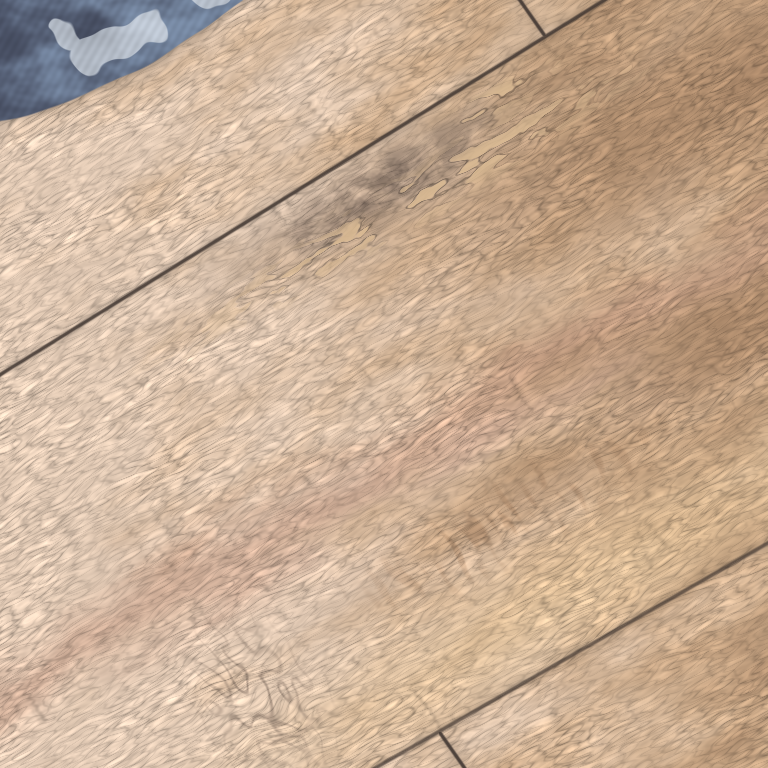
Reproduce this texture procedurally as a Shadertoy shader.

```glsl
// Diagonal worn wood planks with dark joints, and a fold of blue cloth in the top left corner.

const vec3 PALE_WOOD  = vec3(0.85, 0.76, 0.68);
const vec3 TAN_WOOD   = vec3(0.77, 0.645, 0.52);
const vec3 BROWN_WOOD = vec3(0.60, 0.47, 0.36);
const vec3 RED_WOOD   = vec3(0.71, 0.56, 0.48);
const vec3 GOLD_WOOD  = vec3(0.83, 0.71, 0.56);
const vec3 GREY_STAIN = vec3(0.50, 0.43, 0.38);
const vec3 JOINT_DARK = vec3(0.26, 0.22, 0.20);
const vec3 CLOTH_DARK = vec3(0.29, 0.32, 0.40);
const vec3 CLOTH_BLUE = vec3(0.46, 0.53, 0.63);
const vec3 CLOTH_PALE = vec3(0.74, 0.77, 0.81);

const vec2  LOWER_SEAM = vec2(-0.280, 0.573);  // height at x = 0, slope
const vec2  UPPER_SEAM = vec2(0.512, 0.620);
const vec2  GRAIN_DIR  = vec2(0.820, 0.573);
const float PLANK_WIDTH  = 0.69;
const float PLANK_LENGTH = 3.0;
const float SEAM_HALF_WIDTH = 0.0021;
const vec2  GRAIN_FREQ = vec2(24.0, 112.0);
const vec2  FIBRE_FREQ = vec2(62.0, 215.0);
const float GRAIN_DEPTH = 0.21;

vec2 hash2(vec2 p) {
    vec3 h = fract(p.xyx * vec3(0.1031, 0.1030, 0.0973));
    h += dot(h, h.yzx + 33.33);
    return fract((h.xx + h.yz) * h.zy);
}

// Gradient noise, about -0.7 to 0.7
float noise(vec2 p) {
    vec2 i = floor(p), f = fract(p);
    vec2 w = f * f * f * (f * (f * 6.0 - 15.0) + 10.0);
    float corner[4];
    for (int k = 0; k < 4; k++) {
        vec2 o = vec2(k & 1, k >> 1);
        float a = 6.2832 * hash2(i + o).x;
        corner[k] = dot(vec2(cos(a), sin(a)), f - o);
    }
    return mix(mix(corner[0], corner[1], w.x), mix(corner[2], corner[3], w.x), w.y);
}

float fbm(vec2 p) {
    float sum = 0.0, amp = 0.6;
    for (int k = 0; k < 4; k++) {
        sum += amp * noise(p);
        p = p * 2.03 + 17.3;
        amp *= 0.55;
    }
    return sum;
}

// Soft elliptical spot
float spot(vec2 q, vec2 center, vec2 radius) {
    vec2 d = (q - center) / radius;
    return exp(-dot(d, d));
}

float capsule(vec2 p, vec2 a, vec2 b, float r) {
    vec2 d = b - a;
    return length(p - a - d * clamp(dot(p - a, d) / dot(d, d), 0.0, 1.0)) - r;
}

// Thin dark grooves, each with a lit lower lip, over fine fibres
float grain(vec2 s) {
    float n = noise(s * GRAIN_FREQ);
    float m = noise(s * GRAIN_FREQ * vec2(1.3, 1.45) + 31.0);
    float grooves = smoothstep(0.13, 0.0, abs(n)) + 0.8 * smoothstep(0.13, 0.0, abs(m));
    float lip = smoothstep(0.14, 0.30, n) + smoothstep(0.14, 0.30, m);
    return 0.22 + 0.30 * lip - 0.52 * grooves + 0.55 * noise(s * FIBRE_FREQ);
}

// q.x runs along the plank, q.y across it from 0 to 1
vec3 wood(vec2 p, vec2 q, float row) {
    vec2 s = vec2(q.x, q.y * PLANK_WIDTH) + row * vec2(7.3, 3.1);
    float middle = step(abs(row), 0.5);
    float knot = middle * spot(q, vec2(0.33, 0.22), vec2(0.06, 0.13));
    s += 0.010 * vec2(noise(s * 22.0), (0.4 + 1.5 * knot) * noise(s * 19.0 + 40.0));

    // Broad tone, paler toward the left where light glances off
    float cloud = fbm(s * vec2(4.0, 11.0));
    float sheen = 0.80 - 0.62 * p.x - 0.16 * p.y + 0.50 * cloud;
    vec3 color = mix(TAN_WOOD, PALE_WOOD, smoothstep(0.08, 0.68, sheen));
    color = mix(color, BROWN_WOOD, 0.75 * smoothstep(0.30, -0.20, sheen));

    // Stains and bands of the middle plank
    float band = exp(-pow((q.y - 0.47 + 0.12 * cloud) / 0.065, 2.0));
    color = mix(color, RED_WOOD, 0.55 * middle * band);
    color = mix(color, GOLD_WOOD, 0.75 * middle * spot(q, vec2(0.75, 0.10), vec2(0.42, 0.10)));
    float brown = spot(q, vec2(1.17, 0.76), vec2(0.30, 0.14))
                + spot(q, vec2(1.12, 0.35), vec2(0.19, 0.09))
                + 0.6 * spot(q, vec2(0.74, 0.30), vec2(0.17, 0.06));
    color = mix(color, BROWN_WOOD, middle * min(brown, 1.0) * clamp(0.65 + 0.7 * cloud, 0.0, 1.0));
    float smudge = spot(q, vec2(0.84, 0.92), vec2(0.18, 0.055));
    color = mix(color, GREY_STAIN, middle * smudge * clamp(0.7 + 1.2 * fbm(s * 30.0), 0.0, 1.0));

    // Cross cuts, and dark cracks in the knot
    float cuts = smoothstep(0.05, 0.40, noise(s * vec2(75.0, 18.0)));
    color = mix(color, BROWN_WOOD, 0.6 * cuts * middle * spot(q, vec2(0.74, 0.27), vec2(0.18, 0.06)));
    float cracks = smoothstep(0.14, 0.0, abs(noise(s * vec2(48.0, 22.0))));
    color = mix(color, GREY_STAIN, 0.6 * cracks * knot);

    float depth = GRAIN_DEPTH * (1.0 + 0.9 * noise(s * vec2(6.0, 13.0)));
    color *= 1.0 + depth * grain(s);

    // Pale flakes with shaded rims
    float flake = noise(s * vec2(15.0, 78.0) + 5.0) + 0.25 * noise(s * vec2(60.0, 170.0));
    float worn = spot(q, vec2(0.88, 0.87), vec2(0.27, 0.035)) + spot(q, vec2(1.03, 0.95), vec2(0.07, 0.02));
    worn = middle * min(1.3 * worn, 1.0);
    color *= 1.0 - 0.25 * worn * smoothstep(0.07, 0.0, abs(flake - 0.07));
    return mix(color, GOLD_WOOD * 1.03, 0.85 * worn * smoothstep(0.10, 0.17, flake));
}

vec3 cloth(vec2 p, float aa) {
    float fold = fbm(p * vec2(9.0, 14.0) + 3.0);
    vec3 color = mix(CLOTH_DARK, CLOTH_BLUE, smoothstep(-0.30, 0.45, fold + 1.2 * (p.x - 0.09)));
    vec2 w = p + 0.018 * vec2(noise(p * 28.0), noise(p * 28.0 + 8.0));
    float patches = min(capsule(w, vec2(0.110, 0.925), vec2(0.195, 0.965), 0.022),
                        capsule(w, vec2(0.070, 0.970), vec2(0.110, 0.935), 0.010));
    patches = min(patches, capsule(w, vec2(0.25, 1.01), vec2(0.29, 1.0), 0.010));
    color = mix(color, CLOTH_PALE, 0.9 * smoothstep(aa, -aa, patches));
    return color * (1.0 + 0.03 * sin(dot(p, vec2(520.0, -300.0))) + 0.2 * fold);
}

void mainImage(out vec4 fragColor, in vec2 fragCoord) {
    vec2 p = fragCoord / iResolution.y;
    float aa = 1.0 / iResolution.y;

    // Plank coordinates between two slightly converging seams
    float low = LOWER_SEAM.x + LOWER_SEAM.y * p.x;
    float high = UPPER_SEAM.x + UPPER_SEAM.y * p.x;
    float across = (p.y - low) / (high - low);
    float row = floor(across), along = dot(p, GRAIN_DIR);
    vec3 color = wood(p, vec2(along, across - row), row);

    // Long seams, the lower one fainter, and staggered end joints
    float seam = abs(across - round(across)) * PLANK_WIDTH;
    float start = 0.812 + 0.316 * row + 0.5 * PLANK_LENGTH * mod(row + 1.0, 2.0);
    float end = abs(mod(along - start + 0.5 * PLANK_LENGTH, PLANK_LENGTH) - 0.5 * PLANK_LENGTH);
    float gap = min(seam, end);
    float strength = seam < end ? mix(0.65, 0.85, step(0.5, across)) : 0.9;
    color *= 1.0 - 0.15 * exp(-gap / 0.006);
    color = mix(color, JOINT_DARK, strength * smoothstep(1.3 * aa, -aa, gap - SEAM_HALF_WIDTH));

    // Cloth with a soft shadow on the floor
    float hem = 0.842 + 0.2 * p.x + 0.95 * p.x * p.x + 0.006 * noise(p * 14.0);
    float inside = (p.y - hem) * 0.87;
    color *= 1.0 - 0.2 * exp(-max(-inside, 0.0) / 0.008);
    color = mix(color, cloth(p, aa), smoothstep(-aa, aa, inside));
    fragColor = vec4(color, 1.0);
}
```
